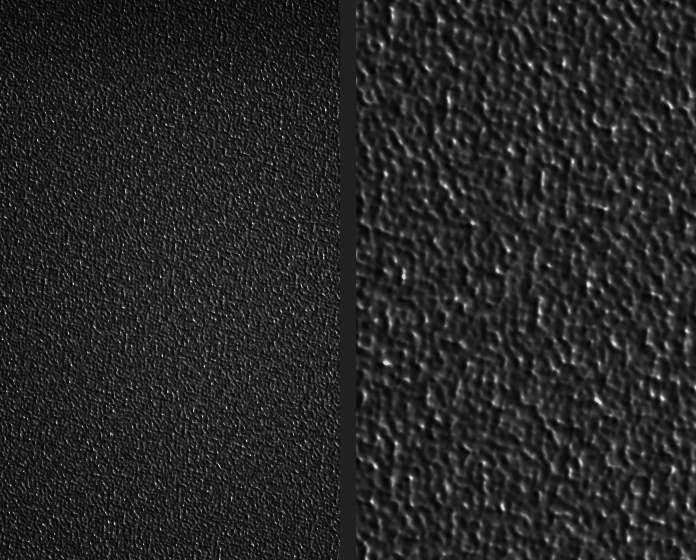
Left, the full canvas; right, a detail of the centre.
Write a Shadertoy shader that draws this texture.

```glsl
// Black pebbled plastic: fine raised grain under raking light from the right.

#define GRAINS 116.0       // noise cells across the canvas width
#define STRETCH 1.2        // grain length along the ridges
#define LIGHT_ANGLE 0.42   // direction towards the light, radians
#define MID_TONE 0.122     // median grey
#define CONTRAST 0.72      // spread of the tones, in log units
#define EDGE_CONTRAST 0.20 // extra spread where the sheet is dim
#define FALLOFF 0.52       // dimming away from the lit area
#define FINE_DETAIL 0.28   // weight of the small grain
#define PEAKEDNESS 1.6     // isolates the bumps from the flat ground
#define SLOPE_STEP 0.25    // half width of the slope sample, in cells
#define SLOPE_GAIN 2.3     // brings the slope to unit spread
#define PATCHINESS 0.75    // variation of the tone between neighbour grains

mat2 rotation(float angle) {
    float c = cos(angle), s = sin(angle);
    return mat2(c, s, -s, c);
}

// Unit gradient at a lattice point, from an integer hash
vec2 latticeGradient(vec2 cell) {
    uvec2 q = uvec2(ivec2(cell));
    uint h = q.x * 1597u + q.y * 51749u;
    h = (h ^ (h >> 15u)) * 73471u;
    h = (h ^ (h >> 13u)) * 91997u;
    h ^= h >> 16u;
    float angle = 6.2831853 * float(h & 65535u) / 65536.0;
    return vec2(cos(angle), sin(angle));
}

float gradientNoise(vec2 p) {
    vec2 cell = floor(p), f = fract(p);
    vec2 w = f * f * f * (f * (f * 6.0 - 15.0) + 10.0);
    vec2 e = vec2(1.0, 0.0);
    float a = dot(latticeGradient(cell), f);
    float b = dot(latticeGradient(cell + e.xy), f - e.xy);
    float c = dot(latticeGradient(cell + e.yx), f - e.yx);
    float d = dot(latticeGradient(cell + e.xx), f - e.xx);
    return mix(mix(a, b, w.x), mix(c, d, w.x), w.y);
}

// Surface height: separate peaked pebbles with finer grain on a turned lattice
float grainHeight(vec2 p) {
    float pebbles = gradientNoise(rotation(0.6) * p);
    float fine = gradientNoise(rotation(1.9) * p * 1.8 + 37.3);
    return exp(PEAKEDNESS * (pebbles + FINE_DETAIL * fine)) / PEAKEDNESS;
}

void mainImage(out vec4 fragColor, in vec2 fragCoord) {
    vec2 uv = fragCoord / iResolution.xy;
    vec2 p = fragCoord / iResolution.x * GRAINS;

    // Grain space: x runs towards the light, y along the ridges
    p = rotation(-LIGHT_ANGLE) * p / vec2(1.0, STRETCH);
    vec2 stepToLight = vec2(SLOPE_STEP, 0.0);
    float slope = grainHeight(p - stepToLight) - grainHeight(p + stepToLight);
    slope *= SLOPE_GAIN;

    // Uneven grain: some neighbourhoods catch more light than others
    float patches = gradientNoise(rotation(1.1) * p * 0.5 + 91.7);

    // Broad light: brightest right of the middle, dim at the top and lower left
    vec2 away = (uv - vec2(0.66, 0.44)) / vec2(0.85, 0.62);
    float dim = smoothstep(0.0, 1.3, length(away));
    float topShade = smoothstep(0.82, 1.0, uv.y);
    float shade = 0.20 - FALLOFF * dim - 0.35 * topShade + PATCHINESS * patches;

    // Exponential response: deep hollows, rare bright glints
    float spread = CONTRAST + EDGE_CONTRAST * dim;
    float grey = MID_TONE * exp(shade + spread * min(slope, 2.4));
    fragColor = vec4(vec3(min(grey, 0.85)), 1.0);
}
```
